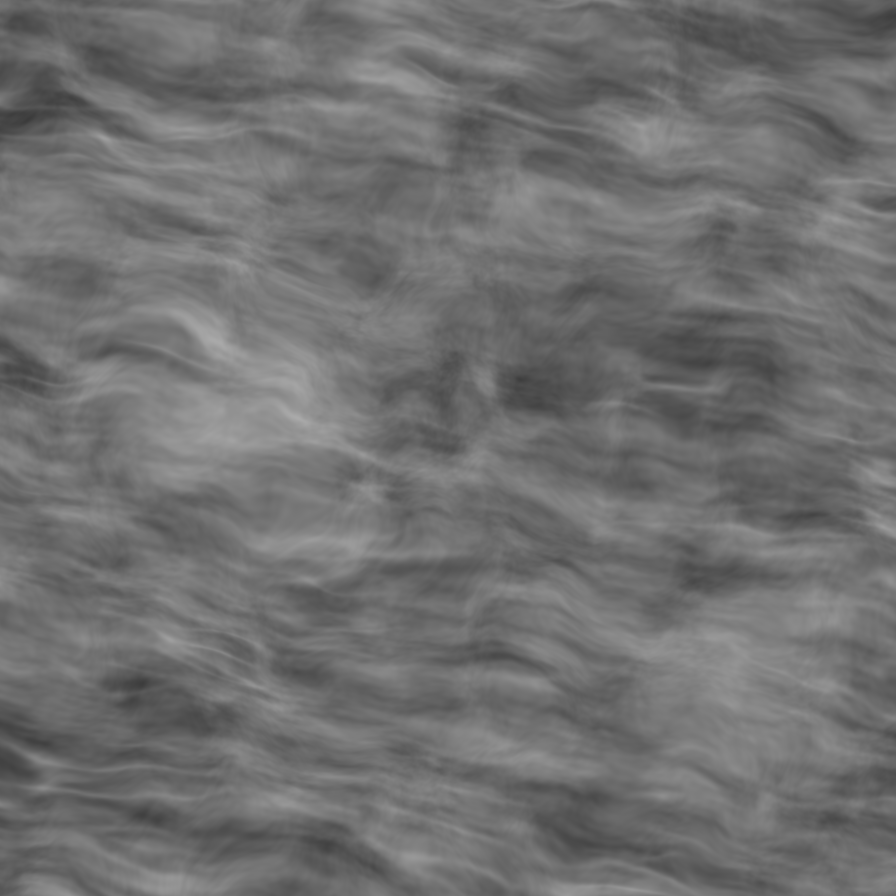
A WebGL 2 fragment shader for this texture:

```glsl
#version 300 es
precision highp float;
// Soft grey fibrous tissue: slanted streaks and thin bright strands around a cloudy core.

uniform vec2 u_resolution;
out vec4 fragColor;

const float BASE_TONE = 0.432;
const float FIBRE_ANGLE = -0.2;

// Integer hash of a lattice cell, returned as 0..1.
float hash(ivec2 cell) {
    uvec2 u = uvec2(cell) * uvec2(1597u, 3571u);
    uint h = (u.x ^ (u.y << 7u)) * 747796u + 28917u;
    h = (h ^ (h >> 15u)) * 277803u;
    h = (h ^ (h >> 13u)) * 668265u;
    return float((h ^ (h >> 16u)) & 65535u) / 65536.0;
}

float cornerSlope(ivec2 cell, vec2 offset) {
    float a = 6.28318 * hash(cell);
    return dot(vec2(cos(a), sin(a)), offset);
}

// Gradient noise, centred on zero.
float noise(vec2 p) {
    ivec2 cell = ivec2(floor(p));
    vec2 f = fract(p);
    vec2 s = f * f * f * (f * (f * 6.0 - 15.0) + 10.0);
    float low = mix(cornerSlope(cell, f),
                    cornerSlope(cell + ivec2(1, 0), f - vec2(1, 0)), s.x);
    float high = mix(cornerSlope(cell + ivec2(0, 1), f - vec2(0, 1)),
                     cornerSlope(cell + ivec2(1, 1), f - vec2(1, 1)), s.x);
    return mix(low, high, s.y);
}

float fbm(vec2 p, int octaves, float gain) {
    float sum = 0.0;
    float amplitude = 0.5;
    for (int i = 0; i < octaves; i++) {
        sum += amplitude * noise(p);
        p = p * 2.03 + vec2(17.3, 9.1);
        amplitude *= gain;
    }
    return sum;
}

// Bright crest along the zero line of the noise.
float strand(vec2 p, float sharpness) {
    float n = noise(p) * sharpness;
    return 1.0 / (1.0 + n * n);
}

// Soft elliptical spot.
float glow(vec2 p, vec2 centre, vec2 radii) {
    vec2 d = (p - centre) / radii;
    return exp(-dot(d, d));
}

mat2 rotation(float a) {
    return mat2(cos(a), -sin(a), sin(a), cos(a));
}

// Large light and dark regions.
float clouds(vec2 p) {
    float light = 0.12 * glow(p, vec2(0.29, 0.56), vec2(0.09, 0.10))
                + 0.12 * glow(p, vec2(0.39, 0.45), vec2(0.05, 0.035))
                + 0.13 * glow(p, vec2(0.79, 0.24), vec2(0.09, 0.08))
                + 0.08 * glow(p, vec2(0.47, 0.80), vec2(0.05, 0.17))
                + 0.12 * glow(p, vec2(0.56, 0.59), vec2(0.025, 0.03));
    float dark = 0.08 * glow(p, vec2(0.46, 0.54), vec2(0.09, 0.08))
               + 0.06 * glow(p, vec2(0.68, 0.59), vec2(0.10, 0.06))
               + 0.09 * glow(p, vec2(0.90, 0.96), vec2(0.15, 0.05))
               + 0.07 * glow(p, vec2(0.04, 0.86), vec2(0.08, 0.04))
               + 0.04 * glow(p, vec2(0.05, 0.18), vec2(0.15, 0.15));
    return light - dark + 0.20 * fbm(p * vec2(3.5, 5.0) + 4.7, 3, 0.5);
}

// Stretched streaks with thin strands that come and go.
float fibres(vec2 q) {
    float streaks = fbm(q * vec2(5.5, 24.0) + 31.0, 3, 0.62);
    float fine = strand(q * vec2(8.0, 30.0) + 63.0, 8.0) - 0.36;
    float coarse = strand(q * vec2(4.5, 17.0) + 85.0, 11.0) - 0.30;
    float presence = smoothstep(-0.1, 0.3, noise(q * vec2(5.0, 11.0) + 43.0));
    return 0.31 * streaks + presence * (0.09 * fine + 0.09 * coarse);
}

void main() {
    vec2 p = gl_FragCoord.xy / min(u_resolution.x, u_resolution.y);

    // Bend the space so that fibres wave and regions get ragged borders.
    vec2 bend = vec2(fbm(p * 4.0 + 11.0, 3, 0.5), fbm(p * 4.0 + 57.0, 3, 0.5));
    vec2 along = rotation(FIBRE_ANGLE) * p + 0.065 * bend;
    vec2 ragged = p + 0.22 * bend;

    // Fibres fade towards the core, where woolly mottling takes over.
    float core = glow(p, vec2(0.46, 0.60), vec2(0.22, 0.20));
    float spot = glow(p, vec2(0.79, 0.24), vec2(0.11, 0.10));
    float fibreAmount = 1.0 - 0.65 * max(core, spot);
    float wool = fbm(p * vec2(15.0, 20.0) + 3.0 * bend, 4, 0.6);
    float grain = noise(along * vec2(85.0, 120.0));

    float tone = BASE_TONE + clouds(ragged) + fibreAmount * fibres(along)
               + mix(0.13, 0.20, core) * wool + 0.022 * grain;
    fragColor = vec4(vec3(clamp(tone, 0.22, 0.74)), 1.0);
}
```
